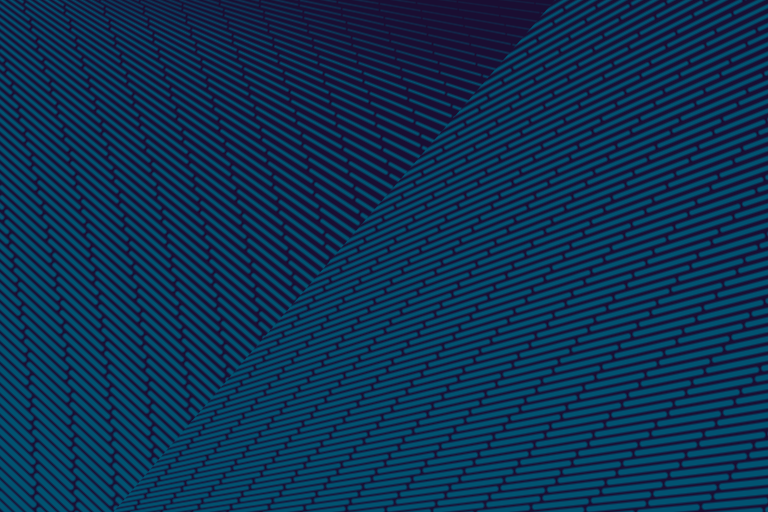
A Shadertoy shader for this background:

```glsl
const vec3 BACKGROUND = vec3(0.10, 0.055, 0.195);
const vec3 STROKE = vec3(0.005, 0.325, 0.445);

// Lengths are in canvas heights, with y measured downwards.
const vec2 RIDGE_BOTTOM = vec2(0.225, 0.996);
const vec2 RIDGE_TOP = vec2(1.084, 0.0);
const float GAP_HALF = 0.0022;
const float SOFTNESS = 0.0043;
const float STAGGER = 0.025;

const float LEFT_ANCHOR = 0.488;
const float LEFT_MAX_SLOPE = 0.95;
const float LEFT_BEND = 0.3125;
const float LEFT_BEND_START = -0.098;
const float LEFT_SPACING = 0.0208;
const float LEFT_DASH = 0.077;

const vec2 RIGHT_VANISH = vec2(-0.977, 1.21);
const float RIGHT_SPACING = 0.0075;
const float RIGHT_DASH = 0.056;
const float RIGHT_DEPTH = 1.0;

// Height at which the fanned line through p crosses the anchor column.
float leftLineHeight(vec2 p) {
    float dx = p.x - LEFT_ANCHOR;
    float h = p.y - 0.7 * dx;
    for (int i = 0; i < 6; i++) {
        float decay = exp(-(h - LEFT_BEND_START) / LEFT_BEND);
        float error = h + LEFT_MAX_SLOPE * (1.0 - decay) * dx - p.y;
        h -= error / (1.0 + LEFT_MAX_SLOPE * decay * dx / LEFT_BEND);
    }
    return h;
}

// x: line number, y: dash number along the line.
vec2 leftGrid(vec2 p) {
    float h = leftLineHeight(p);
    float crowding = 0.21 * exp(-(h + 0.04) / 0.117);
    float lift = 1.0 - p.y;
    return vec2((h - crowding) / LEFT_SPACING,
                (p.x + 0.18 * lift * lift) / LEFT_DASH + 0.1);
}

float ridgeX(float y) {
    float t = (y - RIDGE_TOP.y) / (RIDGE_BOTTOM.y - RIDGE_TOP.y);
    return mix(RIDGE_TOP.x, RIDGE_BOTTOM.x, t);
}

vec2 rightGrid(vec2 p) {
    vec2 ray = p - RIGHT_VANISH;
    float reach = max(p.x - ridgeX(p.y), -0.2);
    float depth = log(1.0 + reach / RIGHT_DEPTH) * RIGHT_DEPTH;
    return vec2(ray.y / ray.x / RIGHT_SPACING, depth / RIGHT_DASH + 0.4);
}

// Soft coverage of round-ended dashes on a curved grid.
float dashes(vec2 grid, float fill) {
    vec2 lineGrad = vec2(dFdx(grid.x), dFdy(grid.x));
    vec2 dashGrad = vec2(dFdx(grid.y), dFdy(grid.y));
    float density = max(length(lineGrad), 1e-4);
    vec2 normal = lineGrad / density;
    vec2 tangent = vec2(-normal.y, normal.x);

    float across = (fract(grid.x) - 0.5) / density;
    float halfWidth = 0.5 * fill / density;
    float rate = max(abs(dot(dashGrad, tangent)), 1e-4);
    float parity = mod(floor(grid.x), 2.0) - 0.5;
    float u = grid.y - dot(dashGrad, normal) * across + STAGGER * 2.0 * parity;
    float along = abs(fract(u) - 0.5) / rate;
    float halfLength = 0.5 / rate - GAP_HALF * iResolution.y - halfWidth;
    float d = length(vec2(max(along - halfLength, 0.0), across)) - halfWidth;
    float soft = max(1.0, SOFTNESS * iResolution.y);
    return clamp(0.5 - d / soft, 0.0, 1.0) * min(1.0, 2.0 * halfWidth / soft);
}

void mainImage(out vec4 fragColor, in vec2 fragCoord) {
    vec2 p = fragCoord / iResolution.y;
    p.y = 1.0 - p.y;

    // Strokes thin out towards the shaded top of the fold.
    vec2 shade = (p - vec2(0.88, 0.0)) / vec2(0.32, 0.16);
    float leftFill = 0.49 + 0.28 * (p.y - p.x) - 0.14 * exp(-dot(shade, shade));
    float rightFill = 0.51 + 0.25 * p.y - 0.05 * p.x;
    float left = dashes(leftGrid(p), clamp(leftFill, 0.06, 0.75));
    float right = dashes(rightGrid(p), clamp(rightFill, 0.3, 0.75));

    // Join both faces along the ridge.
    vec2 ridge = normalize(RIDGE_TOP - RIDGE_BOTTOM);
    float side = dot(p - RIDGE_TOP, vec2(-ridge.y, ridge.x));
    float face = clamp(0.5 + side * iResolution.y, 0.0, 1.0);
    float coverage = mix(left, right, face);
    fragColor = vec4(mix(BACKGROUND, STROKE, coverage), 1.0);
}
```
